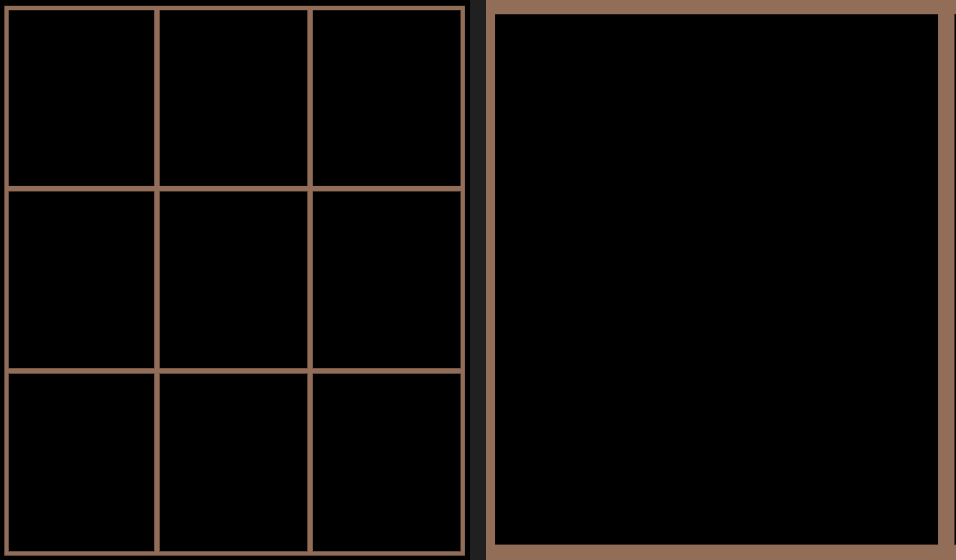
Left, the full canvas; right, a detail of the centre.
This pattern is drawn by a WebGL 2 fragment shader. Its source:

```glsl
#version 300 es
precision highp float;
// Draws a three by three grid of black panes divided by thin brown bars in a slim frame.

uniform vec2 u_resolution;
out vec4 outColor;

const vec3 PANE_COLOR = vec3(0.0);
const vec3 BAR_COLOR = vec3(0.572, 0.432, 0.350);

// All lengths are in canvas heights.
const float CANVAS_ASPECT = 0.84;
const vec2 FRAME_MIN = vec2(0.0078, 0.0078);
const vec2 FRAME_MAX = vec2(0.8309, 0.9896);
const float FRAME_WIDTH = 0.0078;
const vec2 FIRST_BAR = vec2(0.2805, 0.3376);
const vec2 BAR_PITCH = vec2(0.2737, 0.3255);
const float BAR_WIDTH = 0.0098;
const float INNER_BARS = 2.0;

// Signed distance to a box given by two corners.
float boxDistance(vec2 p, vec2 low, vec2 high) {
    vec2 d = abs(p - 0.5 * (low + high)) - 0.5 * (high - low);
    return length(max(d, 0.0)) + min(max(d.x, d.y), 0.0);
}

// Signed distance to the nearest of a limited row of bars on each axis.
float barDistance(vec2 p, vec2 first, vec2 pitch, float count, float width) {
    vec2 index = clamp(floor((p - first) / pitch + 0.5), 0.0, count - 1.0);
    vec2 d = abs(p - first - index * pitch);
    return min(d.x, d.y) - 0.5 * width;
}

// Coverage of a shape with an edge one pixel wide.
float coverage(float distanceToEdge, float pixel) {
    return clamp(0.5 - distanceToEdge / pixel, 0.0, 1.0);
}

void main() {
    vec2 p = gl_FragCoord.xy / u_resolution * vec2(CANVAS_ASPECT, 1.0);
    float pixel = 1.0 / u_resolution.y;

    // Frame: a band just inside the outer box.
    float outer = boxDistance(p, FRAME_MIN, FRAME_MAX);
    float frame = max(outer, -outer - FRAME_WIDTH);

    // Dividers: evenly spaced bars clipped to the frame.
    float bars = barDistance(p, FIRST_BAR, BAR_PITCH, INNER_BARS, BAR_WIDTH);
    float lattice = min(frame, max(bars, outer));

    outColor = vec4(mix(PANE_COLOR, BAR_COLOR, coverage(lattice, pixel)), 1.0);
}
```
